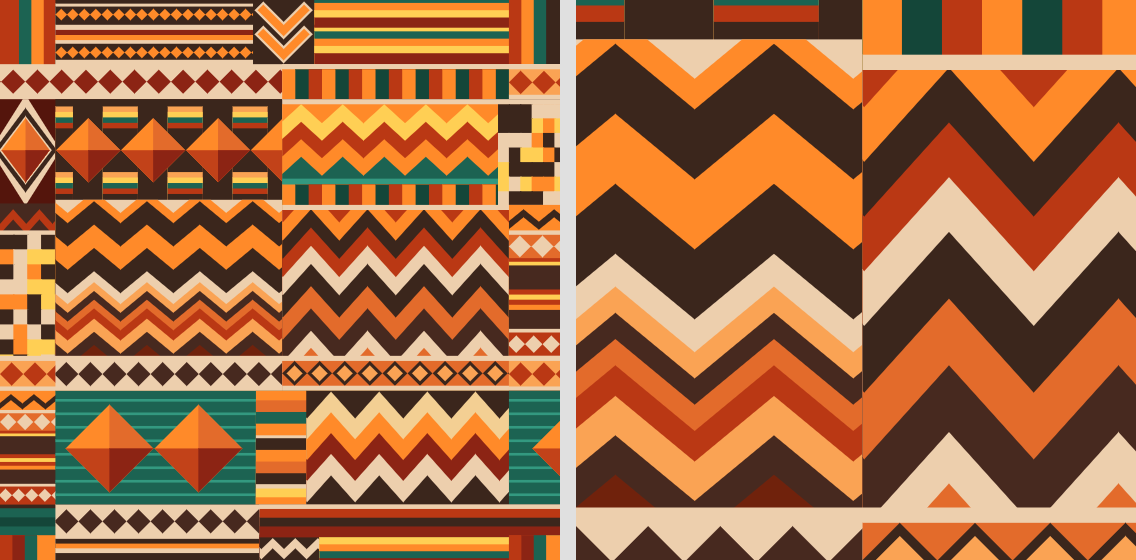
Left, the full canvas; right, a detail of the centre.
A Shadertoy shader for this pattern:

```glsl
// Patchwork of woven panels: zigzags, diamonds, faceted pyramids, stripes and checks.
#define UNITS 768.
#define CREAM vec3(.93,.81,.68)
#define DARK vec3(.23,.15,.11)
#define BROWN vec3(.28,.16,.12)
#define ORANGE vec3(1.,.54,.16)
#define AMBER vec3(.98,.64,.33)
#define RUST vec3(.89,.42,.17)
#define RED vec3(.73,.22,.08)
#define MAROON vec3(.55,.14,.08)
#define GREEN vec3(.11,.39,.32)
#define TEAL vec3(.2,.6,.5)
#define YELLOW vec3(1.,.81,.33)

vec2 p; // position, y pointing down
float px, clip, height, steep; // pixel size, panel distance, band coordinate and scale
vec3 col;

void ink(float d, vec3 c) { col = mix(col, c, clamp(.5 - max(d, clip)/px, 0., 1.)); }

// A panel covers all to its right and below; later panels trim it
void panel(float x, float y, vec3 c) {
  clip = max(x - p.x, y - p.y);
  height = p.y; steep = 1.;
  ink(clip, c);
}

// Bands: straight, or bent by a zigzag
void zigzag(float peak, float period, float amp) {
  height -= 2.*amp*abs(fract((p.x - peak)/period + .5) - .5);
  steep = inversesqrt(1. + 4.*amp*amp/(period*period));
}
void band(float top, vec3 c) { ink((top - height)*steep, c); }
void bands(float top, float gap, vec3 a, vec3 b, vec3 c, vec3 d) {
  band(top, a); band(top + gap, b); band(top + 2.*gap, c); band(top + 3.*gap, d);
}
void upright(float x, float y, vec3 a, vec3 b, vec3 c, vec3 d) {
  panel(x, y, RED);
  height = p.x;
  bands(x, 17., a, b, c, d);
}
void bars(float y) {
  panel(387., y, ORANGE);
  height = p.x;
  for (float x = 405.; x < 690.; x += 55.) bands(x, 18.3, GREEN*.7, RED, ORANGE, ORANGE);
}

// Diamonds and pyramids
float diamond(vec2 q, vec2 r) { return (abs(q.x)/r.x + abs(q.y)/r.y - 1.)*r.x*r.y/length(r); }
void diamonds(float x, float y, float pitch, float r, vec3 c) {
  ink(diamond(vec2((fract((p.x - x)/pitch + .5) - .5)*pitch, p.y - y), vec2(r)), c);
}
void pyramid(vec2 center, vec2 r) {
  vec2 q = p - center;
  float d = diamond(q, r);
  ink(d, ORANGE);
  ink(max(d, -q.x), RUST);
  ink(max(d, -q.y), mix(RED, RUST, .2));
  ink(max(d, -min(q.x, q.y)), MAROON);
}
void facets(float x, float first) {
  panel(x, 536., GREEN);
  ink(abs(mod(p.y - 540., 18.5) - 9.) - 1.8, TEAL);
  for (float k = 0.; k < 2.; k++) pyramid(vec2(first + 122.*k, 615), vec2(60));
}

// Random checks
void checks(vec2 o, vec2 size) {
  panel(o.x, o.y, CREAM);
  for (int i = 0; i < 54; i++) {
    vec2 id = vec2(i%6, i/6), q = abs(p - o - (id + .5)*size) - .5*size;
    float h = fract(sin(dot(id + o, vec2(12.99, 78.23)))*4375.5);
    ink(max(q.x, q.y) - .5*px, h < .35 ? DARK : h < .6 ? CREAM : h < .8 ? ORANGE : YELLOW);
  }
}

// Narrow trims
void trim(float x, float y) {
  panel(x, y - 7., CREAM); band(y, AMBER);
  diamonds(x + 16., y + 18., 32., 16., RED);
  band(y + 35., CREAM);
}
void sash(vec2 o, float s) {
  p = (p - o)/s; px /= s;
  panel(0., 0., ORANGE); zigzag(20., 42., 17.); band(6., DARK); band(17., ORANGE);
  panel(0., 35., CREAM); band(41., RUST); diamonds(15., 57., 31., 15., CREAM);
  bands(73., 5., RED, YELLOW, BROWN, BROWN);
  bands(116., 7., RED, YELLOW, RED, ORANGE);
  band(144., BROWN); band(170., CREAM); band(175., RED);
  diamonds(10., 191., 24., 12., CREAM);
  p = p*s + o; px *= s;
}

void mainImage(out vec4 fragColor, in vec2 fragCoord) {
  p = fragCoord/iResolution.xy*UNITS;
  p.y = UNITS - p.y;
  px = UNITS/iResolution.y;
  col = RED;
  // Top row
  upright(9., 0., RED, GREEN, ORANGE, RED);
  panel(76., 0., DARK); band(5., CREAM); band(9., DARK);
  bands(34., 7., CREAM, MAROON, ORANGE, CREAM); band(60., DARK);
  for (float y = 20.; y < 80.; y += 52.) diamonds(84., y, 15.8, 8., ORANGE);
  band(82., CREAM);
  panel(347., 0., DARK);
  for (float y = 54.; y < 90.; y += 33.) {
    vec2 e = vec2(abs(p.x - 389.), p.y - y);
    float d = max(abs(e.x + e.y + 12.) - 12., e.x - e.y - 80.)*.7;
    ink(d, CREAM); ink(d + 3., ORANGE);
  }
  panel(431., 0., GREEN); bands(4., 10., ORANGE, YELLOW, MAROON, MAROON); band(38., YELLOW);
  bands(43., 10., GREEN, ORANGE, YELLOW, MAROON);
  upright(698., 0., RED, ORANGE, GREEN, DARK);
  // Upper border
  panel(0., 88., CREAM); diamonds(18., 112., 33.3, 16.5, MAROON);
  panel(387., 88., CREAM); bars(95.); trim(698., 95.);
  // Left column
  panel(0., 136., MAROON*.6);
  vec2 c = vec2(35, 206);
  ink(diamond(p - c, vec2(48, 76)), CREAM); ink(diamond(p - c, vec2(43, 58)), DARK);
  ink(diamond(p - c, vec2(36, 47)), CREAM); pyramid(c, vec2(33, 44));
  panel(0., 279., BROWN); zigzag(18., 36., 20.); band(287., RED); band(301., BROWN);
  panel(0., 316., CREAM); checks(vec2(0, 322), vec2(19, 20.6));
  // Tabs, pyramids and wide zigzags
  panel(76., 136., DARK);
  clip = max(clip, abs(mod(p.x - 121., 89.) - 44.) - 24.);
  for (float y = 146.; y < 240.; y += 90.) {
    bands(y, 7.5, AMBER, YELLOW, GREEN, RED); band(y + 30., DARK);
  }
  clip = 76. - p.x;
  for (float k = 0.; k < 4.; k++) pyramid(vec2(121. + 89.*k, c.y), vec2(44));
  panel(76., 274., CREAM); zigzag(274., 72.5, 30.); band(262., ORANGE);
  bands(276., 32., DARK, ORANGE, DARK, CREAM); bands(387., 12., AMBER, BROWN, RUST, RED);
  bands(437., 18., AMBER, BROWN, RED*.6, RED*.6);
  // Right zigzags, checks and sash
  panel(387., 136., CREAM); panel(387., 143., ORANGE); zigzag(413., 57., 26.);
  bands(143., 24., YELLOW, RED, ORANGE, GREEN);
  panel(387., 245., TEAL); bars(253.); checks(vec2(683, 143), vec2(15.6, 20));
  panel(387., 281., CREAM); panel(387., 288., RED); zigzag(426.5, 77.5, 43.);
  bands(262., 25., ORANGE, DARK, RED, CREAM); bands(362., 30.5, DARK, RUST, BROWN, CREAM);
  band(477., RUST); sash(vec2(698, 281), 1.);
  // Lower border
  trim(0., 495.); panel(76., 489., CREAM); diamonds(91., 513., 33., 16.5, BROWN);
  panel(387., 489., CREAM); band(495., RUST); diamonds(404., 512., 34.4, 17., DARK);
  diamonds(404., 512., 34.4, 11., AMBER); band(529., CREAM); trim(698., 495.);
  // Green panels, stripes and zigzags
  sash(vec2(0, 536), .75); facets(76., 150.);
  panel(351., 536., ORANGE); bands(549., 16., RUST, GREEN, ORANGE, CREAM);
  bands(601., 16., DARK, ORANGE, RUST, DARK); bands(664., 6., CREAM, YELLOW, YELLOW, ORANGE);
  panel(420., 536., DARK); zigzag(454., 66., 37.);
  bands(537., 28.5, mix(CREAM, YELLOW, .3), ORANGE, MAROON, CREAM); band(652., DARK);
  facets(698., 790.);
  // Bottom row
  panel(0., 692., DARK); bands(697., 12.5, GREEN, GREEN*.7, GREEN, GREEN);
  upright(0., 734., RED, MAROON, GREEN, ORANGE);
  panel(76., 692., CREAM); diamonds(91., 715., 33., 16.5, BROWN);
  bands(739., 6.5, DARK, ORANGE, CREAM, DARK);
  panel(356., 692., CREAM); bands(698., 12., RED, DARK, MAROON, MAROON);
  panel(356., 737., DARK); zigzag(374., 31., 15.); band(738., CREAM); band(752., DARK);
  panel(438., 737., YELLOW); bands(737., 9.5, YELLOW, ORANGE, GREEN, MAROON);
  upright(698., 734., RED, MAROON, GREEN, ORANGE);
  fragColor = vec4(col, 1);
}
```
